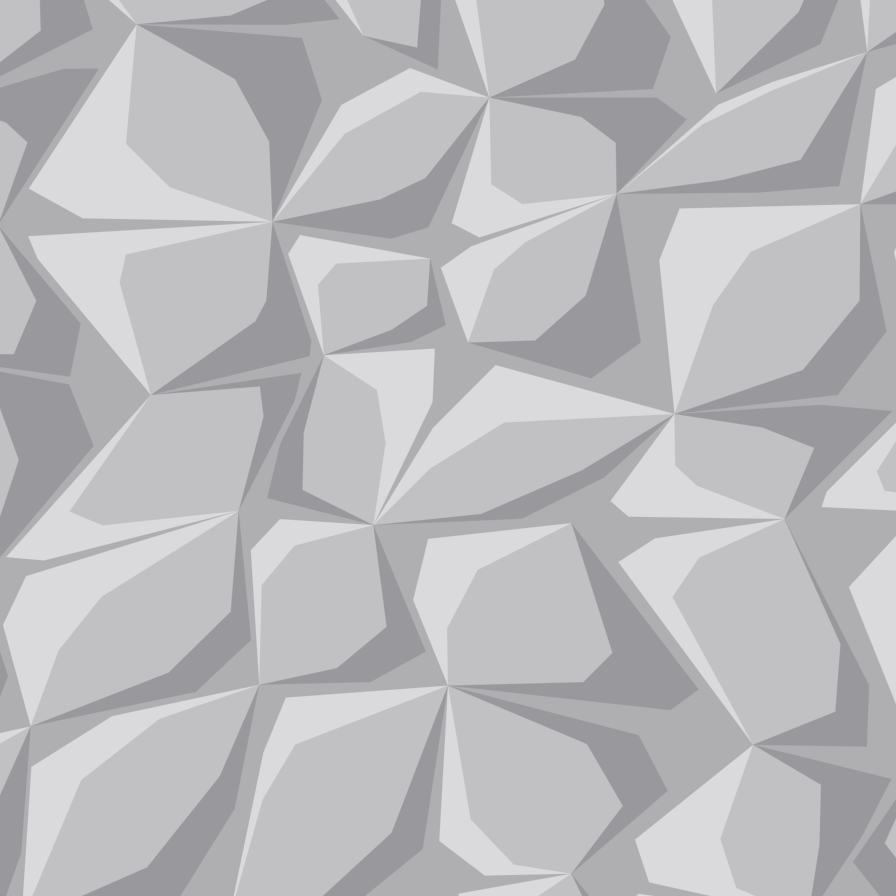
Reproduce this pattern procedurally as a Shadertoy shader.

```glsl
#define GRID vec2(4.3, 5.3)          // stones across the canvas
#define ROW_SHIFT 0.45               // sideways shift of every second row
#define JITTER 0.62                  // wander of the lattice corners
#define GAP_PULL vec2(0.04, 0.21)    // range of the outline inset
#define LIGHT_PULL vec2(0.30, 0.66)  // range of the lit bevel depth
#define DARK_PULL vec2(0.22, 0.60)   // range of the shaded bevel depth
#define SOFTNESS 0.8                 // edge half width in pixels
#define LIGHT_DIR vec2(-0.7, 1.0)
#define GAP_COLOR vec3(0.685, 0.685, 0.695)
#define FACE_COLOR vec3(0.755, 0.755, 0.765)
#define LIGHT_COLOR vec3(0.855, 0.855, 0.862)
#define DARK_COLOR vec3(0.60, 0.595, 0.615)

vec2 hash2(vec2 p) {
    p += 17.3;
    return fract(sin(vec2(dot(p, vec2(127.1, 311.7)),
                          dot(p, vec2(269.5, 183.3)))) * 43758.5453);
}

// Jittered lattice corner in canvas units
vec2 corner(vec2 id) {
    vec2 shift = vec2(ROW_SHIFT * mod(id.y, 2.0), 0.0);
    return (id + shift + JITTER * (hash2(id) - 0.5)) / GRID;
}

// Signed distance to the line a-b, negative on the side of "inside"
float edge(vec2 p, vec2 a, vec2 b, vec2 inside) {
    vec2 along = b - a;
    vec2 normal = vec2(-along.y, along.x) / max(length(along), 1e-5);
    return -dot(p - a, normal) * sign(dot(inside - a, normal));
}

// Half outline from tip a to tip b around a peak with its corner cut off
float chain(vec2 p, vec2 a, vec2 b, vec2 peak, vec2 cut) {
    vec2 c = mix(a, peak, cut.x);
    vec2 d = mix(b, peak, cut.y);
    vec2 inside = (a + b + c + d) * 0.25;
    return max(edge(p, c, d, inside),
               max(edge(p, a, c, inside), edge(p, d, b, inside)));
}

// Draws the peak toward a random point between the tips
vec2 pullIn(vec2 peak, vec2 a, vec2 b, vec2 range, vec2 rnd) {
    return mix(peak, mix(a, b, mix(0.2, 0.8, rnd.x)), mix(range.x, range.y, rnd.y));
}

float coverage(float d) {
    float width = SOFTNESS / iResolution.y;
    return 1.0 - smoothstep(-width, width, d);
}

vec3 drawStone(vec3 color, vec2 p, vec2 id) {
    vec2 a = corner(id);
    vec2 b = corner(id + 1.0);
    vec2 lit = corner(id + vec2(0.0, 1.0));
    vec2 shaded = corner(id + vec2(1.0, 0.0));

    // Tips lie on one diagonal, the shorter one more often
    float ratio = length(b - a) / length(lit - shaded);
    if (ratio > mix(0.9, 2.0, hash2(id + 31.0).x)) {
        vec2 oldA = a, oldB = b;
        a = lit;
        b = shaded;
        lit = oldA;
        shaded = oldB;
    }
    if (dot(lit - shaded, LIGHT_DIR) < 0.0) {
        vec2 swap = lit;
        lit = shaded;
        shaded = swap;
    }

    // Outline
    lit = pullIn(lit, a, b, GAP_PULL, hash2(id + 41.0));
    shaded = pullIn(shaded, a, b, GAP_PULL, hash2(id + 53.0));
    vec2 litCut = mix(vec2(0.58), vec2(0.97), hash2(id + 67.0));
    vec2 shadedCut = mix(vec2(0.58), vec2(0.97), hash2(id + 71.0));
    float outline = max(chain(p, a, b, lit, litCut),
                        chain(p, a, b, shaded, shadedCut));

    // Flat face inside the bevels
    vec2 faceTop = pullIn(lit, a, b, LIGHT_PULL, hash2(id + 83.0));
    vec2 faceLow = pullIn(shaded, a, b, DARK_PULL, hash2(id + 97.0));
    float face = max(chain(p, a, b, faceTop, litCut * 0.95),
                     chain(p, a, b, faceLow, shadedCut * 0.95));

    vec3 stone = mix(DARK_COLOR, LIGHT_COLOR, coverage(edge(p, a, b, lit)));
    stone = mix(stone, FACE_COLOR, coverage(face));
    return mix(color, stone, coverage(outline));
}

void mainImage(out vec4 fragColor, in vec2 fragCoord) {
    vec2 p = fragCoord / iResolution.y;
    vec2 cell = floor(p * GRID);
    vec3 color = GAP_COLOR;
    for (int y = -1; y <= 1; y++)
        for (int x = -1; x <= 1; x++)
            color = drawStone(color, p, cell + vec2(x, y));
    fragColor = vec4(color, 1.0);
}
```
